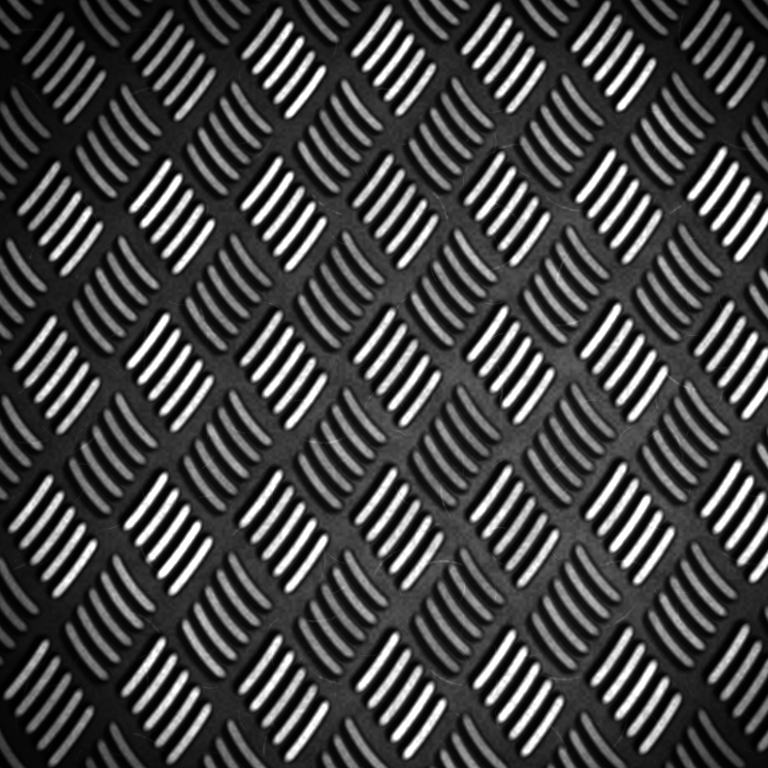
Give the GLSL for this texture, as a WebGL 2 fragment shader.

```glsl
#version 300 es
precision highp float;
// Worn steel tread plate: two interleaved lattices of five-bar ridges, one
// mirrored, seen in slight perspective under an off-centre lamp. Bars are bowed
// capsules with a dark flank; cellular scratches and sine mottling add wear.

#define ROW_PITCH 1.343   // lattice height, in column widths
#define BAR_STEP 0.160    // spacing across the bars
#define BAR_SHEAR 0.046   // slide of each bar along its length
#define BAR_HALF 0.285    // half length of a bar
#define BAR_WIDTH 0.034   // half width of a bar
#define SHADOW 0.93       // darkness of the flanks
#define FLOOR_TONE 0.29   // brightest flat metal
#define BRIGHT_BAR 1.04   // bars facing the lamp
#define DULL_BAR 0.62     // bars turned away
#define WEAR 0.12         // strength of scratches and grain

uniform vec2 u_resolution;
out vec4 fragColor;

float hash(vec2 p) {
    vec3 q = fract(vec3(p.xyx) * 0.1031);
    q += dot(q, q.yzx + 33.33);
    return fract((q.x + q.y) * q.z);
}

float grain(vec2 p) {
    vec2 i = floor(p), f = fract(p);
    f *= f * (3.0 - 2.0 * f);
    return mix(mix(hash(i), hash(i + vec2(1, 0)), f.x),
               mix(hash(i + vec2(0, 1)), hash(i + vec2(1, 1)), f.x), f.y);
}

// Layered sines, about -1 to 1
float mottle(vec2 p) {
    float sum = 0.0, gain = 0.5;
    for (int i = 0; i < 4; i++) {
        sum += gain * sin(p.x + 1.7 * sin(p.y)) * cos(p.y - p.x * 0.4);
        p = mat2(1.3, 1.2, -1.2, 1.3) * p + 2.1;
        gain *= 0.6;
    }
    return sum;
}

// One short scratch in some of the cells
float scratches(vec2 p) {
    vec2 id = floor(p), c = fract(p) - 0.5;
    float angle = 6.2832 * hash(id + 7.0);
    vec2 dir = vec2(cos(angle), sin(angle));
    float side = dot(c, vec2(-dir.y, dir.x)) + 0.6 * dot(c, dir) * dot(c, dir);
    float line = 1.0 - smoothstep(0.005, 0.035, abs(side));
    return line * (1.0 - smoothstep(0.2, 0.42, length(c))) * step(0.68, hash(id));
}

// Five bars around the lattice point: x = lit crest, y = dark flank
vec2 ridges(vec2 c, vec2 id, float bow) {
    vec2 along = vec2(0.613, -0.790), across = vec2(0.790, 0.613);
    vec2 result = vec2(0.0);
    for (int k = -2; k <= 2; k++) {
        float n = float(k);
        float t = dot(c, along) + n * BAR_SHEAR;
        float d = dot(c, across) - n * BAR_STEP;
        d -= bow * (0.6 - t * t / (BAR_HALF * BAR_HALF));
        float tip = max(abs(t) - BAR_HALF + 0.06, 0.0);
        float tone = 0.84 + 0.2 * hash(id * 9.0 + n + 40.0);
        float crest = 1.0 - smoothstep(BAR_WIDTH - 0.022, BAR_WIDTH + 0.022,
                                       length(vec2(d, tip * 0.6)));
        float flank = 1.0 - smoothstep(0.055, 0.115, length(vec2(d + 0.025, tip)));
        result = max(result, vec2(crest * tone, flank));
    }
    return result;
}

void main() {
    vec2 uv = gl_FragCoord.xy / u_resolution;
    vec2 p = vec2(uv.x - 0.37, 1.0 - uv.y);

    // Tilted perspective plane, with column width as the unit
    p.y += 0.022 * p.x;
    vec2 plane = p / (0.1422 + 0.0118 * p.y) - vec2(0.0, 0.5726);

    // Lamp falloff and darkened corners
    vec2 toLamp = uv - vec2(0.68, 0.41);
    float vignette = 1.0 - 0.85 * smoothstep(0.38, 0.74, length(uv - 0.5));
    float lamp = exp(-2.3 * dot(toLamp, toLamp)) * vignette;
    float barLight = mix(0.42, 1.0, smoothstep(0.0, 0.55, lamp));

    // Flat metal
    float spots = mottle(uv * 38.0);
    float speck = grain(uv * 230.0) - 0.5;
    float tone = FLOOR_TONE * lamp * (1.0 + 0.22 * spots + 0.35 * speck) + 0.012;

    // Both lattices: bright bars, then mirrored dull bars half a cell away
    vec2 pitch = vec2(1.0, ROW_PITCH);
    for (int k = 0; k < 2; k++) {
        float dull = float(k);
        vec2 grid = plane / pitch + 0.5 + 0.5 * dull;
        vec2 id = floor(grid);
        vec2 c = (fract(grid) - 0.5) * pitch;
        c.y *= 1.0 - 2.0 * dull;
        vec2 ridge = ridges(c, id + 31.0 * dull, mix(0.014, -0.032, dull));
        float shine = mix(BRIGHT_BAR, DULL_BAR, dull) * barLight;
        shine *= 1.0 + 0.12 * spots + 0.22 * speck;
        shine *= 0.9 + 0.2 * hash(id + 5.0 + dull);
        tone *= 1.0 - SHADOW * ridge.y * mix(1.0, 0.85, dull);
        tone = mix(tone, shine, ridge.x);
    }

    // Scuffs at two sizes
    float scuff = scratches(uv * 13.0 + 3.0) + 0.7 * scratches(uv.yx * 24.0);
    tone += WEAR * scuff * (0.25 + lamp) * (0.6 + speck);
    fragColor = vec4(vec3(clamp(tone, 0.0, 1.0)), 1.0);
}
```
